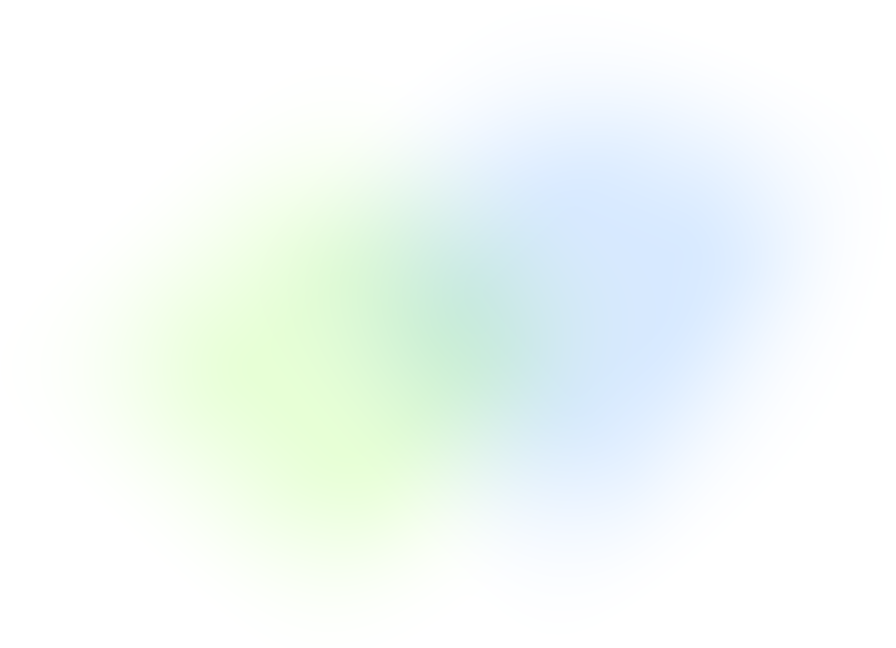
A Shadertoy shader for this background:

```glsl
// Two large, heavily blurred pastel shapes, green and blue, on white.
// Each is a convex pentagon softened edge by edge; the tints multiply,
// so the overlap becomes a pale mint.

const float ASPECT = 512.0 / 370.0;
const float BLUR = 0.175;
const vec3 PAPER = vec3(1.0);
const vec3 LIME = vec3(0.905, 1.0, 0.838);
const vec3 SKY = vec3(0.845, 0.915, 1.0);

// Soft coverage of a convex pentagon with clockwise corners
float softPentagon(vec2 p, vec2 corners[5], float blur) {
    float cover = 1.0;
    for (int i = 0; i < 5; i++) {
        vec2 start = corners[i];
        vec2 edge = corners[(i + 1) % 5] - start;
        vec2 inward = normalize(vec2(edge.y, -edge.x));
        cover *= smoothstep(-blur, blur, dot(p - start, inward));
    }
    return cover;
}

// Multiply a tint over a base colour
vec3 stain(vec3 base, vec3 tint, float amount) {
    return base * mix(vec3(1.0), tint, amount);
}

void mainImage(out vec4 fragColor, in vec2 fragCoord) {
    // Canvas units: height is 1, width is ASPECT
    vec2 p = fragCoord / iResolution.xy * vec2(ASPECT, 1.0);

    // Corners run clockwise from the left (green) and the top (blue)
    vec2 greenShape[5] = vec2[5](
        vec2(0.153, 0.432), vec2(0.514, 0.766), vec2(0.883, 0.505),
        vec2(0.757, 0.252), vec2(0.514, 0.099));
    vec2 blueShape[5] = vec2[5](
        vec2(0.847, 0.870), vec2(1.243, 0.712), vec2(1.171, 0.405),
        vec2(0.865, 0.162), vec2(0.523, 0.559));

    // Layer the two glows
    vec3 color = stain(PAPER, LIME, softPentagon(p, greenShape, BLUR));
    color = stain(color, SKY, softPentagon(p, blueShape, BLUR));
    fragColor = vec4(color, 1.0);
}
```
